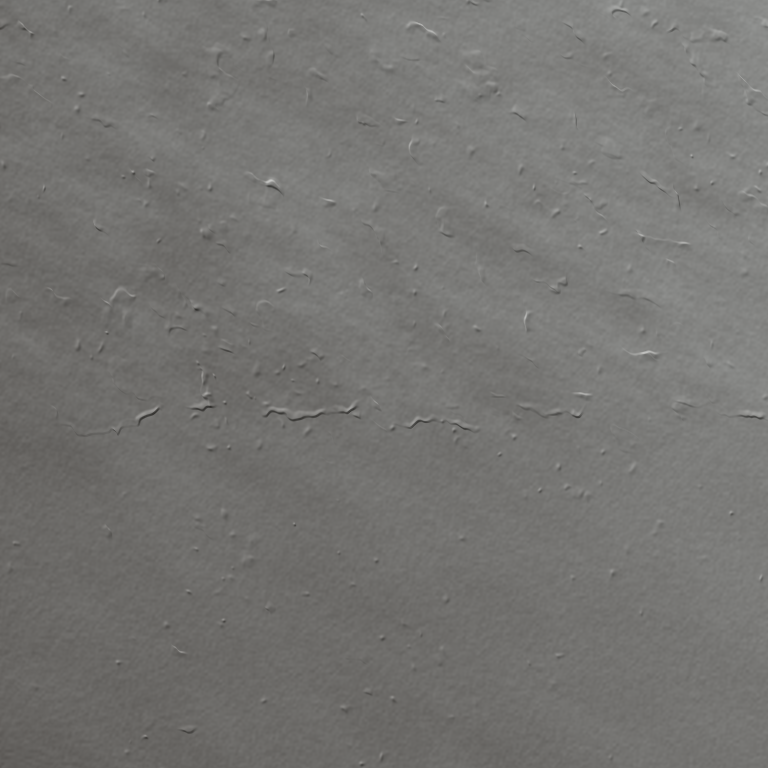
Reproduce this texture procedurally as a WebGL 1 fragment shader.

```glsl
precision highp float;
uniform vec2 u_resolution;

const vec3 SHADOW_GREY = vec3(0.412, 0.405, 0.394);
const vec3 LIGHT_GREY = vec3(0.512, 0.514, 0.506);
const vec2 LIGHT_DIR = vec2(-0.45, 0.89);
const float RELIEF_STEP = 0.0015;

float hash(vec2 p) {
  vec3 q = fract(p.xyx * 0.1031);
  q += dot(q, q.yzx + 33.33);
  return fract((q.x + q.y) * q.z);
}

vec2 hash2(vec2 p) {
  return vec2(hash(p + 17.3), hash(p + 71.9));
}

float noise(vec2 p) {
  vec2 i = floor(p), f = fract(p);
  f = f * f * (3.0 - 2.0 * f);
  return mix(mix(hash(i), hash(i + vec2(1, 0)), f.x),
             mix(hash(i + vec2(0, 1)), hash(i + vec2(1, 1)), f.x), f.y);
}

float fbm(vec2 p) {
  float sum = 0.0, amp = 0.5;
  for (int i = 0; i < 4; i++) {
    sum += amp * noise(p);
    p = p * 2.03 + 9.7;
    amp *= 0.5;
  }
  return sum;
}

vec2 rotate(vec2 p, float a) {
  float c = cos(a), s = sin(a);
  return vec2(c * p.x + s * p.y, c * p.y - s * p.x);
}

// Plaster lip: steep on one side, gently sloping on the other
float lip(float d, float width) {
  return smoothstep(-width, 0.0, d) * (1.0 - smoothstep(0.0, 3.5 * width, d));
}

// Short curved trowel scratches, one at most per cell
float scratches(vec2 p, float cells, float density, float width, float seed) {
  vec2 base = floor(p * cells);
  float h = 0.0;
  for (int y = -1; y <= 1; y++) {
    for (int x = -1; x <= 1; x++) {
      vec2 id = base + vec2(x, y);
      vec2 key = id + seed;
      vec2 center = (id + 0.1 + 0.8 * hash2(key)) / cells;
      vec2 shape = hash2(key + 131.0);
      float angle = -0.7 + 1.5 * (hash(key + 57.0) - 0.5);
      vec2 q = rotate(p - center, angle);
      float halfLength = mix(0.13, 0.42, shape.x) / cells;
      float along = q.x / halfLength;
      float bend = (shape.y - 0.5) * 0.6 * halfLength * along * along;
      float side = hash(key + 211.0) < 0.65 ? 1.0 : -1.0;
      float taper = 1.0 - smoothstep(0.3, 1.0, abs(along));
      float present = step(hash(key + 307.0), density);
      h += present * taper * mix(0.25, 1.2, hash(key + 401.0))
         * lip(side * (q.y + bend), width);
    }
  }
  return h;
}

// Small raised crumbs gathered in loose clusters
float crumbs(vec2 p, float cells, float density, float seed) {
  vec2 base = floor(p * cells);
  float h = 0.0;
  for (int y = -1; y <= 1; y++) {
    for (int x = -1; x <= 1; x++) {
      vec2 id = base + vec2(x, y);
      vec2 key = id + seed;
      vec2 d = p * cells - id - hash2(key);
      float radius = mix(0.1, 0.25, hash(key + 23.0));
      float cluster = smoothstep(0.5, 0.85, noise(id / cells * 11.0 + seed));
      float present = step(hash(key + 83.0), density * (0.15 + cluster));
      h += present * mix(0.15, 0.9, hash(key + 149.0))
         * exp(-dot(d, d) / (radius * radius));
    }
  }
  return h;
}

// Broken, wandering edge between two coats of plaster
float seam(vec2 p) {
  float level = 0.415 + 0.09 * fbm(vec2(p.x * 15.0, 3.0));
  float broken = smoothstep(0.5, 0.8, noise(vec2(p.x * 31.0, 41.0)));
  return broken * lip(p.y - level, 0.0022);
}

// Faint torn edges left along the sweep of the trowel
float tornEdges(vec2 p) {
  float sheet = fbm(rotate(p, -0.6) * vec2(6.0, 13.0) + 31.0);
  float broken = smoothstep(0.58, 0.85, noise(p * 26.0 + 90.0));
  return broken * lip(sheet - 0.47, 0.022);
}

float height(vec2 p) {
  vec2 wobble = vec2(noise(p * 45.0), noise(p * 45.0 + 63.0)) - 0.5;
  wobble += 0.6 * vec2(noise(p * 110.0), noise(p * 110.0 + 27.0)) - 0.3;
  vec2 ragged = p + 0.009 * wobble;
  float upper = smoothstep(0.36, 0.5, p.y);
  float chipped = mix(0.2, 1.1, smoothstep(0.3, 0.65, noise(p * 65.0 + 15.0)));
  float h = scratches(ragged, 9.0, mix(0.05, 0.6, upper), 0.003, 11.0);
  h += 0.8 * scratches(ragged, 18.0, mix(0.04, 0.3, upper), 0.0026, 205.0);
  h += seam(ragged) + 0.8 * upper * tornEdges(ragged);
  h = h * chipped + crumbs(ragged, 48.0, 0.3, 37.0);
  h += mix(0.6, 2.3, upper) * fbm(rotate(p, -0.65) * vec2(9.0, 21.0));
  return h + 0.15 * noise(p * 130.0) + 0.11 * noise(p * 250.0);
}

void main() {
  vec2 p = gl_FragCoord.xy / u_resolution.y;
  vec2 offset = LIGHT_DIR * RELIEF_STEP;
  float relief = height(p - offset) - height(p + offset);

  // Uneven daylight, soft trowel sweeps and fine grain
  float upper = smoothstep(0.3, 0.55, p.y);
  float tone = -0.28 + 0.78 * p.x + 0.74 * p.y;
  tone += 0.45 * (fbm(rotate(p, -0.6) * vec2(3.0, 8.0)) - 0.47);
  tone += mix(0.3, 0.85, upper) * (fbm(rotate(p, -0.5) * vec2(9.0, 22.0) + 50.0) - 0.47);
  tone += 0.24 * (noise(p * 230.0) - 0.5);

  vec3 color = mix(SHADOW_GREY, LIGHT_GREY, tone) + 0.2 * relief;
  gl_FragColor = vec4(clamp(color, 0.0, 1.0), 1.0);
}
```
